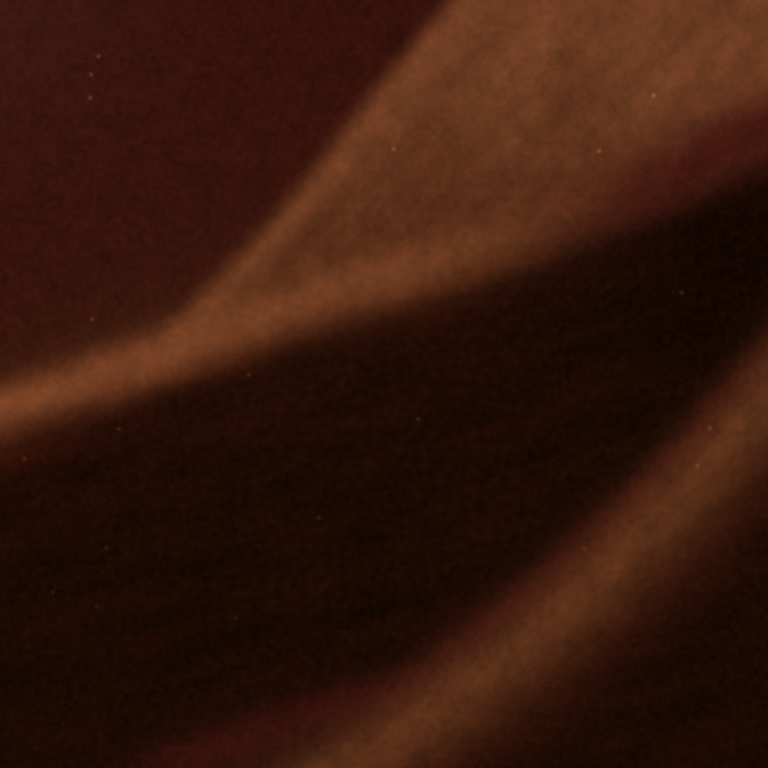
Give the GLSL for this background, as a Shadertoy shader.

```glsl
// Soft folds of dark brown cloth: a lit sheet, two glowing ridges and deep valleys.

const vec3 WINE = vec3(0.205, 0.068, 0.040);
const vec3 VALLEY = vec3(0.105, 0.036, 0.010);
const vec3 EMBER = vec3(0.175, 0.058, 0.022);
const vec3 UMBER = vec3(0.225, 0.115, 0.055);
const vec3 SHEET_DIM = vec3(0.325, 0.170, 0.092);
const vec3 SHEET_LIT = vec3(0.425, 0.235, 0.138);
const vec3 COPPER = vec3(0.490, 0.268, 0.150);
const vec3 LOW_RIDGE = vec3(0.350, 0.188, 0.100);
const vec3 RED_SHADE = vec3(0.240, 0.078, 0.052);

vec2 hash2(vec2 p) {
    vec3 q = fract(p.xyx * vec3(0.1031, 0.1030, 0.0973));
    q += dot(q, q.yzx + 33.33);
    return fract((q.xx + q.yz) * q.zy);
}

float corner(vec2 cell, vec2 offset, vec2 f) {
    return dot(hash2(cell + offset) * 2.0 - 1.0, f - offset);
}

float gradientNoise(vec2 p) {
    vec2 i = floor(p), f = fract(p);
    vec2 u = f * f * f * (f * (f * 6.0 - 15.0) + 10.0);
    float low = mix(corner(i, vec2(0, 0), f), corner(i, vec2(1, 0), f), u.x);
    float high = mix(corner(i, vec2(0, 1), f), corner(i, vec2(1, 1), f), u.x);
    return mix(low, high, u.y);
}

float fbm(vec2 p) {
    float sum = 0.0, amp = 1.0;
    for (int i = 0; i < 4; i++) {
        sum += amp * gradientNoise(p);
        p = mat2(1.6, 1.2, -1.2, 1.6) * p + 17.3;
        amp *= 0.6;
    }
    return sum;
}

// Noise drawn out along a unit direction
float streaks(vec2 p, vec2 dir, vec2 scale) {
    return fbm(vec2(dot(p, dir), dot(p, vec2(-dir.y, dir.x))) * scale + 40.0);
}

float bell(float d, float width) {
    return exp(-d * d / (width * width));
}

// Bell with its own width on each side of zero
float fold(float d, float below, float above) {
    return bell(d, mix(below, above, step(0.0, d)));
}

float upperRidgeY(float x) {
    return 0.468 + 0.36 * x - 0.018 * smoothstep(0.4, 0.75, x)
         + 0.025 * smoothstep(0.8, 1.0, x);
}

vec3 sheetColour(vec2 p, float rim) {
    float light = smoothstep(0.66, 0.98, p.y + 0.12 * (p.x - 0.6));
    light += 0.55 * streaks(p, vec2(0.68, 0.73), vec2(4.0, 17.0));
    light -= 0.4 * bell(length((p - vec2(0.77, 0.84)) * vec2(1.0, 0.8)), 0.06);
    vec3 col = mix(SHEET_DIM, SHEET_LIT, clamp(light, -0.4, 1.2));
    return mix(col, SHEET_LIT * 1.04, 0.8 * bell(rim - 0.027, 0.022));
}

vec3 upperSurface(vec2 p, float d) {
    vec3 col = WINE + 0.025 * bell(length(p - vec2(0.0, 1.0)), 0.2);
    col = mix(col, UMBER, 0.75 * exp(-max(d, 0.0) / 0.09));
    float edgeX = 0.217 + 0.863 * (p.y - 0.577) + 0.01 * bell(p.y - 0.74, 0.1);
    float rim = (p.x - edgeX) * 0.757;
    return mix(col, sheetColour(p, rim), smoothstep(-0.016, 0.022, rim));
}

vec3 valleyColour(vec2 p, float d) {
    vec3 col = mix(VALLEY, EMBER, exp(min(d + 0.04, 0.0) / 0.07) * (1.0 - 0.6 * p.x));
    col *= 1.0 - 0.3 * bell(length((p - vec2(0.95, 0.66)) * vec2(0.8, 1.0)), 0.16);
    return col * (1.0 + 0.3 * streaks(p, vec2(0.96, 0.28), vec2(5.0, 22.0)));
}

vec3 addLowerRidge(vec3 col, vec2 p) {
    float x = p.x - 0.443;
    float ridgeY = 0.56 * x * (1.0 + x);
    float slope = 0.56 + 1.12 * x;
    float d = (p.y - ridgeY) * inversesqrt(1.0 + slope * slope);
    float fringeY = max(ridgeY + 0.05, 0.3 * (p.x - 0.19));
    float fringe = bell(p.y - fringeY, 0.038) * smoothstep(0.05, 0.3, p.x);
    col = mix(col, RED_SHADE, 0.75 * fringe);
    col = mix(col, EMBER, 0.6 * bell(d + 0.075, 0.05));
    float grain = 1.0 + 0.1 * streaks(p, vec2(0.7, 0.714), vec2(8.0, 40.0));
    return mix(col, LOW_RIDGE * grain, fold(d, 0.062, 0.046));
}

float specks(vec2 p) {
    float sum = 0.0;
    for (int i = 0; i < 20; i++) {
        vec2 seed = hash2(vec2(float(i) * 7.3 + 2.0, 11.7));
        sum += (0.3 + 0.7 * seed.x) * bell(length(p - seed.yx), 0.0028);
    }
    return sum;
}

void mainImage(out vec4 fragColor, in vec2 fragCoord) {
    vec2 p = fragCoord / iResolution.xy;
    float d = (p.y - upperRidgeY(p.x)) / 1.06;

    // Sheet above, valley below, and the ridge that joins them
    vec3 col = mix(valleyColour(p, d), upperSurface(p, d), smoothstep(-0.065, 0.015, d));
    float shade = smoothstep(0.6, 0.95, p.x);
    col = mix(col, RED_SHADE, 0.9 * shade * fold(d, 0.048, 0.045));
    float glow = fold(d, mix(0.036, 0.05, p.x), 0.031) * (1.0 - smoothstep(0.5, 0.86, p.x));
    col = mix(col, COPPER * (1.0 - 0.2 * p.x), 0.95 * glow);
    col = addLowerRidge(col, p);

    // Mottling, fine grain and dust
    col *= 1.0 + 0.13 * fbm(p * 28.0);
    col += vec3(0.030, 0.020, 0.014) * fbm(p * 95.0);
    col += vec3(0.20, 0.13, 0.08) * specks(p);
    fragColor = vec4(clamp(col, 0.0, 1.0), 1.0);
}
```
